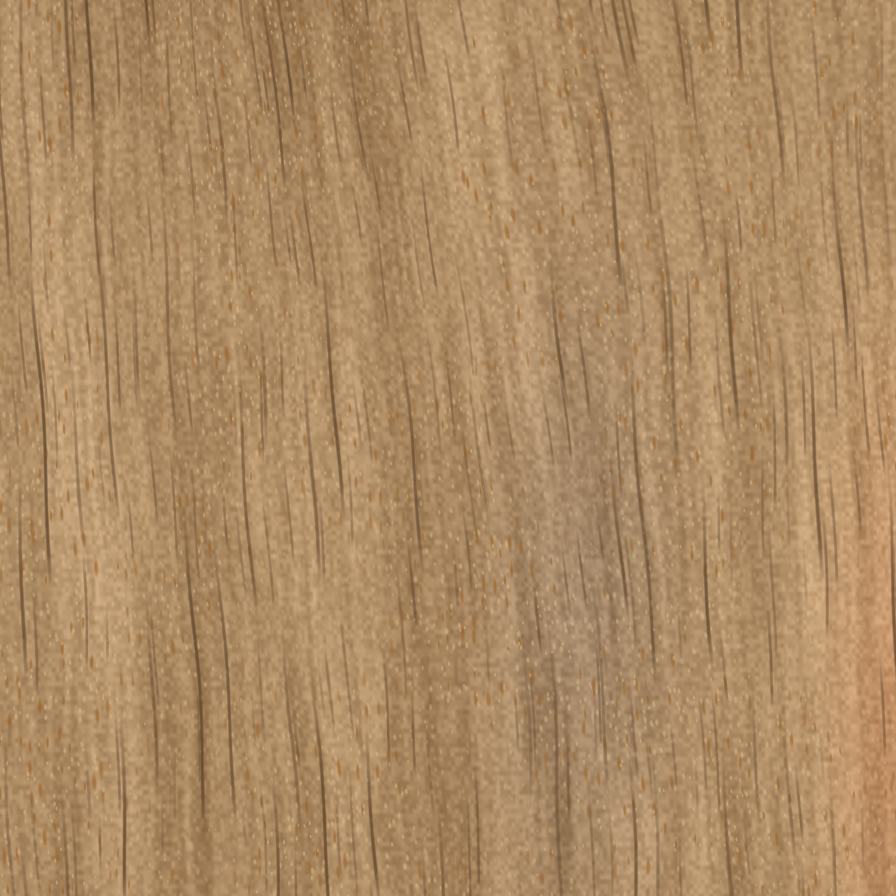
Reproduce this texture procedurally as a three.js fragment shader.

```glsl
// Pale brown oak board with upright, slightly leaning grain.
// Stretched noise gives the streaks, tapered lines the long open pores,
// and elongated cellular noise the ochre flecks and pale glints.
varying vec2 vUv;

const vec3 DARK_WOOD = vec3(0.53, 0.40, 0.255);
const vec3 LIGHT_WOOD = vec3(0.735, 0.60, 0.44);
const vec3 PORE_BROWN = vec3(0.37, 0.27, 0.17);
const vec3 FLECK_OCHRE = vec3(0.61, 0.40, 0.18);
const vec3 GLINT_CREAM = vec3(0.84, 0.72, 0.54);
const vec3 GREY_STAIN = vec3(-0.025, -0.005, 0.03);
const vec3 WARM_STAIN = vec3(0.06, 0.0, -0.01);

float hash(vec2 p) {
  vec3 q = fract(p.xyx * 0.1031);
  q += dot(q, q.yzx + 33.33);
  return fract((q.x + q.y) * q.z);
}

float valueNoise(vec2 p) {
  vec2 cell = floor(p);
  vec2 f = fract(p);
  f = f * f * (3.0 - 2.0 * f);
  float low = mix(hash(cell), hash(cell + vec2(1.0, 0.0)), f.x);
  float high = mix(hash(cell + vec2(0.0, 1.0)), hash(cell + 1.0), f.x);
  return mix(low, high, f.y);
}

// Noise centred on zero, scaled by an amplitude
float streak(vec2 p, vec2 frequency, float amplitude) {
  return (valueNoise(p * frequency + frequency.yx) - 0.5) * amplitude;
}

// Soft elliptical patch
float patchMask(vec2 p, vec2 centre, vec2 radius) {
  vec2 d = (p - centre) / radius;
  return exp(-dot(d, d));
}

// Straightens the lean of the grain, strongest at the upper middle
vec2 grainSpace(vec2 p) {
  float bend = 0.06 * exp(-pow((p.x - 0.5) / 0.3, 2.0));
  float wobble = 0.003 * sin(p.y * 9.0 + p.x * 14.0) + 0.0015 * sin(p.y * 23.0 - p.x * 31.0);
  return vec2(p.x + 0.045 * p.y + bend * p.y * p.y + wobble + 0.2, p.y + 0.3);
}

// Long tapered lines, at most one in each cell
float poreLines(vec2 p, vec2 cells, float halfWidth, float density, float seed) {
  float column = floor(p.x * cells.x);
  float along = p.y * cells.y + 7.0 * hash(vec2(column, seed));
  vec2 id = vec2(column, floor(along) + seed);
  float centre = mix(0.15, 0.85, hash(id + 31.0));
  float dist = abs(fract(p.x * cells.x) - centre) / cells.x;
  float t = fract(along);
  float span = mix(0.5, 1.0, hash(id + 57.0));
  float taper = smoothstep(0.0, 0.15, t) * (1.0 - smoothstep(span - 0.4, span, t));
  float present = step(hash(id + 83.0), density);
  float strength = mix(0.4, 1.0, hash(id + 109.0));
  return present * strength * taper * (1.0 - smoothstep(0.2 * halfWidth, halfWidth, dist));
}

// Cellular noise turned into scattered soft ellipses
float flecks(vec2 p, vec2 cells, vec2 radius, float density, float seed) {
  vec2 base = floor(p * cells);
  float cover = 0.0;
  for (int j = -1; j <= 1; j++) {
    for (int i = -1; i <= 1; i++) {
      vec2 id = base + vec2(float(i), float(j));
      vec2 jitter = vec2(hash(id + seed), hash(id + seed + 41.0));
      float size = mix(0.6, 1.2, hash(id + seed + 67.0));
      float d = length((p - (id + jitter) / cells) / (radius * size));
      float present = step(hash(id + seed + 97.0), density);
      cover = max(cover, present * (1.0 - smoothstep(0.3, 1.0, d)));
    }
  }
  return cover;
}

void main() {
  vec2 grain = grainSpace(vUv);

  // Large stains
  float greyStain = patchMask(vUv, vec2(0.65, 0.33), vec2(0.10, 0.34));
  float topShade = patchMask(vUv, vec2(0.27, 1.02), vec2(0.22, 0.24));
  float darkBand = patchMask(vUv, vec2(0.22, 0.40), vec2(0.045, 0.34));
  float warmStain = patchMask(vUv, vec2(1.0, 0.18), vec2(0.07, 0.40));

  // Tone from broad bands down to fine grit
  float tone = 0.77;
  tone += streak(grain, vec2(11.0, 1.3), 0.34);
  tone += streak(grain, vec2(47.0, 2.6), 0.40);
  tone += streak(grain, vec2(150.0, 8.0), 0.42);
  tone += streak(grain, vec2(240.0, 190.0), 0.55);
  tone -= 0.30 * greyStain + 0.30 * topShade + 0.25 * darkBand;
  vec3 color = mix(DARK_WOOD, LIGHT_WOOD, tone);
  color += GREY_STAIN * greyStain + WARM_STAIN * warmStain;

  // Flecks and glints gather in patches along the grain
  float gather = smoothstep(0.25, 0.75, valueNoise(grain * vec2(16.0, 5.0)));
  float ochre = flecks(grain, vec2(75.0, 30.0), vec2(0.0028, 0.011), 0.38, 5.0);
  float glint = flecks(grain, vec2(130.0, 90.0), vec2(0.0024, 0.0045), 0.30, 19.0);
  color = mix(color, FLECK_OCHRE, ochre * mix(0.15, 0.65, gather));
  color = mix(color, GLINT_CREAM, glint * mix(0.25, 0.55, gather));

  // Open pores: long dark lines over finer, shorter ones
  float longPores = poreLines(grain, vec2(27.0, 2.3), 0.0030, 0.75, 3.0);
  float finePores = poreLines(grain, vec2(64.0, 6.0), 0.0024, 0.50, 13.0);
  color = mix(color, PORE_BROWN, max(0.80 * longPores, 0.50 * finePores));

  gl_FragColor = vec4(clamp(color, 0.0, 1.0), 1.0);
}
```
